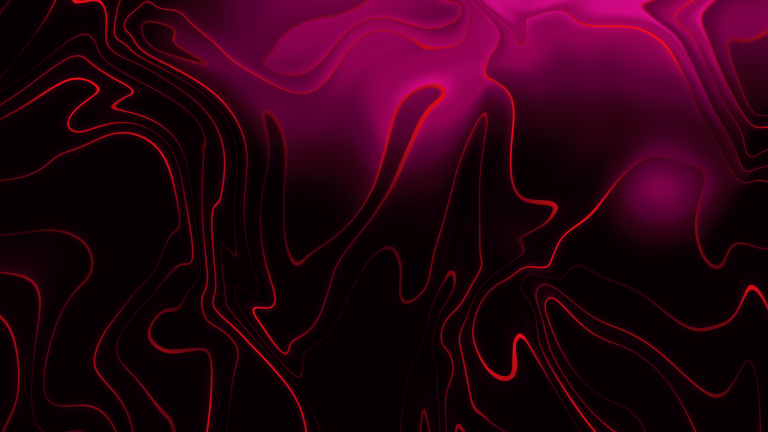
A Shadertoy shader for this background:

```glsl
const vec3 BLACK   = vec3(0.025, 0.0, 0.008);
const vec3 WINE    = vec3(0.18, 0.005, 0.07);
const vec3 PLUM    = vec3(0.34, 0.0, 0.20);
const vec3 MAGENTA = vec3(0.57, 0.005, 0.32);
const vec3 PINK    = vec3(0.80, 0.03, 0.50);
const vec3 EMBER   = vec3(0.36, 0.02, 0.06);
const vec3 SCARLET = vec3(0.95, 0.05, 0.08);

const vec2  STRETCH    = vec2(2.1, 0.95);  // fewer features along y: tall folds
const vec2  SEED       = vec2(13.7, 4.2);
const int   FOLDS      = 3;
const float FOLD_AMP   = 0.95;
const float LEVELS     = 7.0;              // contour bands per unit of field
const float THIN       = 0.0015;           // half widths of the veins
const float THICK      = 0.0050;
const float SWELL      = 0.030;            // veins widen where the field is flat
const float HALO       = 0.011;

vec2 hash22(vec2 p) {
    vec3 h = fract(vec3(p.xyx) * vec3(0.1031, 0.1030, 0.0973));
    h += dot(h, h.yzx + 33.33);
    return fract((h.xx + h.yz) * h.zy);
}

float cornerSlope(vec2 cell, vec2 corner, vec2 f) {
    return dot(hash22(cell + corner) * 2.0 - 1.0, f - corner);
}

// Gradient noise, about -0.7 to 0.7
float noise(vec2 p) {
    vec2 i = floor(p), f = p - i;
    vec2 u = f * f * f * (f * (f * 6.0 - 15.0) + 10.0);
    float low  = mix(cornerSlope(i, vec2(0, 0), f), cornerSlope(i, vec2(1, 0), f), u.x);
    float high = mix(cornerSlope(i, vec2(0, 1), f), cornerSlope(i, vec2(1, 1), f), u.x);
    return mix(low, high, u.y);
}

// Repeated folding of the plane, as in marbled ink
vec2 foldPlane(vec2 p) {
    vec2 q = p * STRETCH + vec2(0.0, 0.75 * p.y * p.y) + SEED;
    float amp = FOLD_AMP, freq = 1.0;
    for (int i = 0; i < FOLDS; i++) {
        vec2 s = q * freq + float(i) * 17.3;
        q += amp * vec2(noise(s), noise(s + vec2(41.3, 27.9)));
        amp *= 0.55;
        freq *= 1.6;
    }
    return q;
}

float bandField(vec2 p) {
    vec2 q = foldPlane(p);
    return LEVELS * (noise(q * 1.1 + 5.0) + 0.32 * q.x);
}

float bandTone(float id, float ramp) {
    return mix(0.45, 1.0, hash22(vec2(id, 7.0)).x) * mix(0.55, 1.0, ramp);
}

// Where light falls: the top, a faint central column and a patch at the right
float glowAt(vec2 p, float aspect) {
    vec2 q = foldPlane(p);
    vec2 drift = vec2(noise(q + 61.0), noise(q + 83.0));
    vec2 s = p + 0.22 * drift;
    float x = s.x / aspect;
    float top = smoothstep(0.58, 0.98, s.y) * smoothstep(0.10, 0.42, x);
    float column = 0.30 * smoothstep(0.25, 0.85, s.y) * exp(-pow((x - 0.52) / 0.16, 2.0));
    float patchGlow = 0.75 * exp(-dot(s - vec2(0.87 * aspect, 0.57), s - vec2(0.87 * aspect, 0.57)) / 0.014);
    float smoulder = 0.30 * smoothstep(0.05, 0.55, drift.x) * smoothstep(-0.1, 0.7, p.y);
    return top + column + patchGlow + smoulder;
}

vec3 inkColour(float v) {
    vec3 c = mix(BLACK, WINE, smoothstep(0.04, 0.28, v));
    c = mix(c, PLUM, smoothstep(0.24, 0.48, v));
    c = mix(c, MAGENTA, smoothstep(0.45, 0.75, v));
    return mix(c, PINK, smoothstep(0.80, 1.15, v));
}

void mainImage(out vec4 fragColor, in vec2 fragCoord) {
    float pixel = 1.0 / iResolution.y;
    vec2 p = fragCoord * pixel;
    float aspect = iResolution.x * pixel;

    // Distance to the nearest contour, from the local slope
    const float STEP = 0.0008;
    float band = bandField(p);
    vec2 slope = vec2(bandField(p + vec2(STEP, 0.0)), bandField(p + vec2(0.0, STEP))) - band;
    float steepness = max(length(slope) / STEP, 0.5);
    float veinId = floor(band + 0.5);
    float dist = abs(band - veinId) / steepness;

    // Bands of ink, blended across their borders
    float border = 0.5 * (bandTone(veinId - 1.0, 1.0) + bandTone(veinId, 0.0));
    float tone = mix(border, bandTone(floor(band), fract(band)), smoothstep(0.0, 1.5 * pixel, dist));
    vec3 colour = inkColour(glowAt(p, aspect) * tone * 1.15);

    // Red veins with a soft halo, their strength changing along the way
    float strength = smoothstep(-0.30, 0.45, noise(p * 2.6 + veinId * 7.3));
    strength *= 1.0 - 0.8 * smoothstep(50.0, 140.0, steepness);
    float halfWidth = clamp(SWELL / steepness, THIN, THICK) * mix(0.7, 1.15, strength);
    float vein = 1.0 - smoothstep(halfWidth - 0.6 * pixel, halfWidth + 0.8 * pixel, dist);
    colour += WINE * 0.9 * strength * exp(-dist / HALO);
    colour = mix(colour, mix(EMBER, SCARLET, strength), vein * mix(0.30, 1.0, strength));

    fragColor = vec4(colour, 1.0);
}
```
